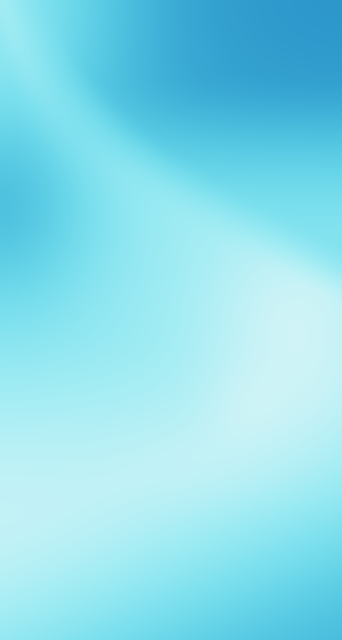
Give the GLSL for this background, as a Shadertoy shader.

```glsl
// Soft aqua backdrop: a deep blue sheet sweeps over a pale, glowing field.
// One scalar tone field is built from smooth steps and Gaussian glows,
// then a saturating ramp turns tone into colour, from blue to icy cyan.

// Elliptical Gaussian falloff, 1 at the centre.
float glow(vec2 p, vec2 centre, vec2 radius) {
    vec2 d = (p - centre) / radius;
    return exp(-dot(d, d));
}

// Depth below the top at which the blue sheet ends, for a given x.
float sheetEdge(float x) {
    return 0.16 + 0.27 * x - 0.25 * exp(-6.0 * x);
}

// Blue sheet: darkest in the right corner, lighter to the left and below.
float sheetTone(vec2 p) {
    float tone = 0.235 + 0.28 * smoothstep(0.11, 0.38, p.y);
    tone += 0.30 * glow(p, vec2(0.0), vec2(0.33, 0.28));
    tone -= 0.06 * glow(p, vec2(1.0, 0.0), vec2(0.60, 0.20));
    return tone;
}

// Pale field: a blue pool at left, glows at right, deeper toward the bottom.
float fieldTone(vec2 p) {
    float tone = mix(0.61, 0.74, smoothstep(0.50, 0.78, p.y));
    tone -= 0.30 * glow(p, vec2(0.0, 0.32), vec2(0.30, 0.185));
    tone += 0.20 * glow(p, vec2(0.87, 0.51), vec2(0.28, 0.16));
    tone += 0.04 * glow(p, vec2(0.71, 0.63), vec2(0.12, 0.06));
    tone += 0.03 * glow(p, vec2(0.60, 0.72), vec2(0.25, 0.07));
    tone += 0.02 * glow(p, vec2(0.0, 0.80), vec2(0.35, 0.10));
    tone -= 0.46 * smoothstep(0.82, 1.28, p.y + 0.24 * p.x);
    return tone;
}

// Green and blue saturate as the tone, used as red, rises.
vec3 aquaRamp(float tone) {
    vec2 greenBlue = 0.98 - vec2(0.38, 0.18) * exp(-4.2 * (tone - 0.18));
    return vec3(tone, greenBlue);
}

void mainImage(out vec4 fragColor, in vec2 fragCoord) {
    // Canvas units, with y measured down from the top.
    vec2 p = fragCoord / iResolution.xy;
    p.y = 1.0 - p.y;

    // Blend both layers over an edge that softens toward the left.
    float below = p.y - sheetEdge(p.x);
    float softness = 0.05 + 0.10 * exp(-5.0 * p.x);
    float coverage = smoothstep(-softness, softness, below);
    float tone = mix(sheetTone(p), fieldTone(p), coverage);

    // Faint ray of light along the upper left of the edge.
    float ray = (below - 0.07) / 0.06;
    tone += 0.05 * exp(-ray * ray - 4.0 * p.x);

    fragColor = vec4(clamp(aquaRamp(tone), 0.0, 1.0), 1.0);
}
```
